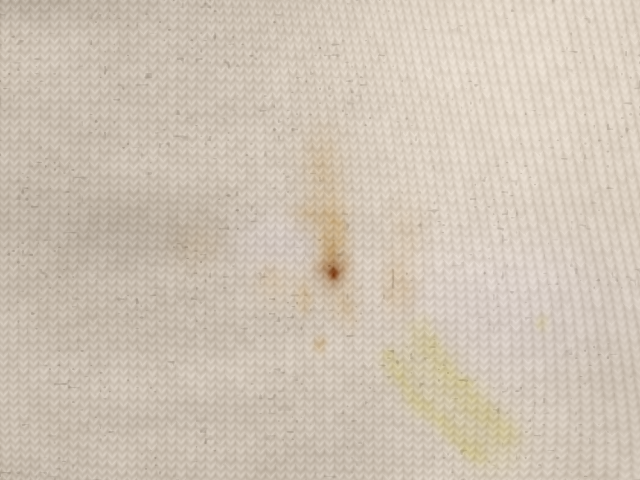
A Shadertoy shader for this texture:

```glsl
// Cream knitted cloth under soft uneven light, with rusty and yellow stains.
// Chevron stitches come from warped repeats; broad light and blots are
// Gaussian falloffs, roughened with sine-free value noise.

const vec2 STITCH = vec2(0.0205, 0.0168);   // wale width, course height
const float CHEVRON = 0.62;                 // slant of the stitch legs
const float KNIT_CONTRAST = 0.062;
const float FLECK_DEPTH = 0.10;
const vec3 CLOTH = vec3(0.805, 0.760, 0.704);
const vec3 TAN = vec3(0.75, 0.605, 0.375);
const vec3 RUST = vec3(0.46, 0.20, 0.045);
const vec3 LEMON = vec3(0.775, 0.725, 0.435);

// Rust blots: centre xy, radii zw, in units of canvas height
const vec4 BLOTS[11] = vec4[11](
    vec4(0.692, 0.485, 0.031, 0.085), vec4(0.674, 0.650, 0.040, 0.075),
    vec4(0.642, 0.550, 0.035, 0.028), vec4(0.695, 0.550, 0.036, 0.035),
    vec4(0.724, 0.365, 0.026, 0.045), vec4(0.632, 0.383, 0.018, 0.038),
    vec4(0.572, 0.412, 0.038, 0.042), vec4(0.667, 0.282, 0.013, 0.019),
    vec4(0.830, 0.400, 0.034, 0.058), vec4(0.850, 0.515, 0.042, 0.070),
    vec4(0.410, 0.485, 0.055, 0.050));
const float BLOT_STRENGTH[11] = float[11](
    0.62, 0.27, 0.25, 0.22, 0.28, 0.38, 0.20, 0.42, 0.30, 0.15, 0.12);

float hash(vec2 p) {
    vec3 q = fract(vec3(p.xyx) * 0.1031);
    q += dot(q, q.yzx + 33.33);
    return fract((q.x + q.y) * q.z);
}

float noise(vec2 p) {
    vec2 i = floor(p), f = fract(p);
    f = f * f * (3.0 - 2.0 * f);
    return mix(mix(hash(i), hash(i + vec2(1, 0)), f.x),
               mix(hash(i + vec2(0, 1)), hash(i + vec2(1, 1)), f.x), f.y);
}

float fbm(vec2 p) {
    float sum = 0.0, gain = 0.5;
    for (int i = 0; i < 4; i++) {
        sum += gain * noise(p);
        p = mat2(1.6, 1.2, -1.2, 1.6) * p + 17.0;
        gain *= 0.5;
    }
    return sum;
}

float blob(vec2 p, vec2 centre, vec2 radius) {
    vec2 d = (p - centre) / radius;
    return exp(-dot(d, d));
}

float segment(vec2 p, vec2 a, vec2 b) {
    vec2 d = b - a;
    return length(p - a - d * clamp(dot(p - a, d) / dot(d, d), 0.0, 1.0));
}

// Broad light and shallow folds, as an offset in brightness
float lighting(vec2 p) {
    float light = mix(-0.025, 0.03, smoothstep(0.1, 1.2, p.x));
    light += 0.055 * blob(p, vec2(1.02, 0.88), vec2(0.42, 0.36));
    light += 0.025 * blob(p, vec2(0.95, 0.42), vec2(0.24, 0.12));
    light += 0.035 * blob(p, vec2(0.57, 0.49), vec2(0.09, 0.06));
    light += 0.025 * blob(p, vec2(0.12, 0.85), vec2(0.25, 0.10));
    light -= 0.055 * blob(p, vec2(0.25, 0.52), vec2(0.25, 0.085));
    light -= 0.035 * blob(p, vec2(0.05, 0.99), vec2(0.40, 0.045));
    light -= 0.030 * blob(p, vec2(0.70, 0.08), vec2(0.20, 0.10));
    light -= 0.035 * blob(p, vec2(1.32, 0.12), vec2(0.20, 0.25));
    float folds = fbm(vec2(p.x * 3.0, p.y * 13.0 - p.x * 2.0)) - 0.47;
    return light + 0.055 * folds * (1.0 - smoothstep(0.5, 1.1, p.x));
}

// Brightness offset of slanted yarn legs and the grooves between wales
float knit(vec2 p) {
    float ribbed = smoothstep(0.65, 1.25, p.x + 0.6 * (p.y - 0.5));
    vec2 q = p;
    q.x += 0.20 * ribbed * (p.y - 0.5) + 0.007 * (noise(p * 5.0) - 0.5);
    q.y += 0.015 * noise(p * vec2(4.0, 3.0)) + 0.03 * p.x;
    vec2 uv = q / STITCH;
    float side = fract(uv.x) - 0.5;
    float course = uv.y - CHEVRON * abs(side) * 2.0;
    float tone = hash(vec2(floor(uv.x), floor(course)) + 71.0);
    float yarn = cos(6.2831853 * course);
    float wale = cos(6.2831853 * uv.x);
    float rib = cos(12.5663706 * uv.x);
    float leg = 0.65 + 0.35 * smoothstep(-0.12, 0.12, side);
    float weave = yarn * leg * mix(0.62, 0.28, ribbed);
    weave -= mix(0.22, 0.46, ribbed) * wale + 0.14 * rib;
    return KNIT_CONTRAST * (weave + 0.5 * (tone - 0.5));
}

void mainImage(out vec4 fragColor, in vec2 fragCoord) {
    vec2 p = fragCoord / iResolution.y;
    p.x += 0.5 * (4.0 / 3.0 - iResolution.x / iResolution.y);

    // Cloth, with lilac in the lit hollows and warm mottling
    vec3 col = CLOTH + lighting(p);
    float cool = blob(p, vec2(0.58, 0.49), vec2(0.09, 0.06))
               + blob(p, vec2(1.05, 0.36), vec2(0.25, 0.15));
    col += cool * vec3(-0.008, -0.006, 0.022);
    col += (fbm(p * 9.0) - 0.47) * vec3(0.030, 0.034, 0.044);

    // Rust blots with ragged, yarn-scale edges
    vec2 rough = vec2(fbm(p * 34.0), fbm(p * 34.0 + 60.0)) - 0.47;
    vec2 s = p + 0.025 * rough;
    float grain = 0.65 + 0.75 * fbm(p * 65.0);
    float clear = 1.0;
    for (int i = 0; i < 11; i++)
        clear *= 1.0 - BLOT_STRENGTH[i] * blob(s, BLOTS[i].xy, BLOTS[i].zw);
    col = mix(col, TAN, clamp((1.0 - clear) * grain, 0.0, 0.9));

    // Yellow run: two ragged edges with a paler wash between
    float edgeA = min(segment(s, vec2(0.81, 0.25), vec2(0.865, 0.165)),
                      segment(s, vec2(0.865, 0.165), vec2(1.00, 0.045)));
    float edgeB = min(segment(s, vec2(0.88, 0.31), vec2(0.945, 0.21)),
                      segment(s, vec2(0.945, 0.21), vec2(1.055, 0.10)));
    float wash = exp(-pow(segment(s, vec2(0.87, 0.25), vec2(1.03, 0.07)) / 0.055, 2.0));
    float run = 0.35 * exp(-pow(edgeA / 0.020, 2.0)) + 0.28 * exp(-pow(edgeB / 0.027, 2.0));
    run += 0.22 * wash + 0.25 * blob(s, vec2(1.128, 0.323), vec2(0.012, 0.022));
    col = mix(col, LEMON, clamp(run * grain, 0.0, 0.8));

    // Scorched core and its halo
    float core = 0.32 * blob(s, vec2(0.691, 0.438), vec2(0.026, 0.032))
               + 0.62 * blob(p + 0.008 * rough, vec2(0.695, 0.430), vec2(0.009, 0.012));
    col = mix(col, RUST, min(core, 0.9));

    // Stitches, then sparse dark fibres
    col += knit(p) * vec3(0.95, 1.0, 1.06);
    float fleck = smoothstep(0.80, 0.97, noise(p * vec2(105.0, 130.0)));
    col -= FLECK_DEPTH * fleck * smoothstep(0.4, 0.7, noise(p * 19.0 + 8.0));
    fragColor = vec4(clamp(col, 0.0, 1.0), 1.0);
}
```
